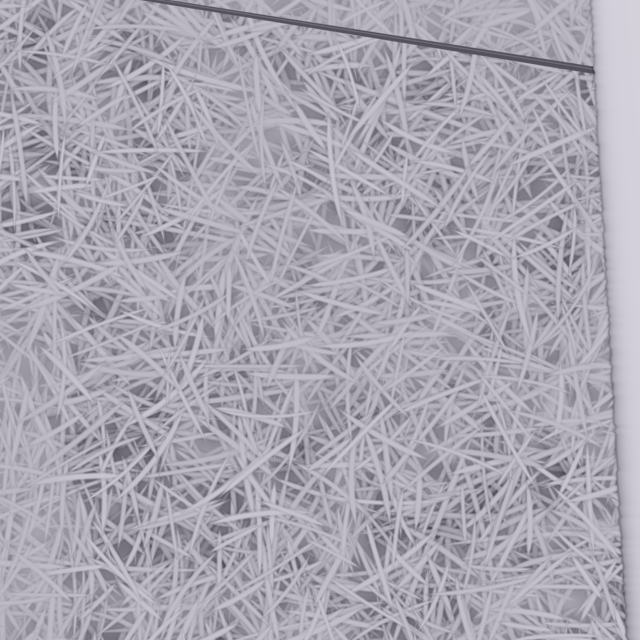
Write a Shadertoy shader that draws this texture.

```glsl
#define LAYERS 11
#define STRANDS 3
#define CELL 0.11
#define HALF_WIDTH 0.0037
#define SOFTNESS 0.0023
#define SHADOW 0.1
#define HOLE_TONE 0.5
#define DEEP_TONE 0.56
#define TOP_TONE 0.765
#define WALL_TONE 0.83
#define GROOVE_TONE 0.33

vec4 hash4(vec3 p) {
    vec4 q = fract(p.xyzx * vec4(0.1031, 0.1030, 0.0973, 0.1099));
    q += dot(q, q.wzxy + 33.33);
    return fract((q.xxyz + q.yzzw) * q.zywx);
}

float valueNoise(vec2 p) {
    vec2 cell = floor(p), f = fract(p);
    f = f * f * (3.0 - 2.0 * f);
    float low = mix(hash4(vec3(cell, 91.0)).x,
                    hash4(vec3(cell + vec2(1, 0), 91.0)).x, f.x);
    float high = mix(hash4(vec3(cell + vec2(0, 1), 91.0)).x,
                     hash4(vec3(cell + vec2(1, 1), 91.0)).x, f.x);
    return mix(low, high, f.y);
}

// Distance to a slightly bent strand, and position from middle 0 to tip 1
vec2 strandCoords(vec2 p, float angle, float halfLength, float bend) {
    float c = cos(angle), s = sin(angle);
    vec2 q = vec2(c * p.x + s * p.y, c * p.y - s * p.x);
    q.y += bend * q.x * q.x;
    float d = length(vec2(max(abs(q.x) - halfLength, 0.0), q.y));
    return vec2(d, abs(q.x) / halfLength);
}

// Paint one layer of scattered strands over the tone below
float paintLayer(vec2 p, float tone, int layer) {
    float depth = float(layer) / float(LAYERS - 1);
    float cellSize = layer % 4 == 3 ? CELL * 2.2 : CELL;
    vec2 home = floor(p / cellSize);
    float layerTone = mix(DEEP_TONE, TOP_TONE, sqrt(depth));
    for (int y = -1; y <= 1; y++)
    for (int x = -1; x <= 1; x++) {
        vec2 cell = home + vec2(x, y);
        float bundleAngle = 6.2832 * hash4(vec3(cell, float(layer) + 60.0)).x;
        for (int k = 0; k < STRANDS; k++) {
            float id = float(layer * STRANDS + k) + 1.0;
            vec4 place = hash4(vec3(cell, id));
            vec4 form = hash4(vec3(cell + 17.0, id + 101.0));
            vec2 centre = (cell + place.xy) * cellSize;
            float halfLength = cellSize * mix(0.38, 0.87, place.z);
            float angle = bundleAngle + (place.w - 0.5) * 2.2;
            float bend = (form.x - 0.5) * 0.35 / cellSize;
            vec2 strand = strandCoords(p - centre, angle, halfLength, bend);
            float d = strand.x;
            float taper = 1.0 - 0.65 * smoothstep(0.5, 1.0, strand.y);
            float w = HALF_WIDTH * mix(0.7, 1.25, form.y) * taper;
            if (d > w * 2.5 + SOFTNESS) continue;
            tone *= 1.0 - SHADOW * (1.0 - smoothstep(w * 0.5, w * 2.5, d));
            float body = layerTone + (form.z - 0.5) * 0.04;
            body -= 0.025 * smoothstep(0.2 * w, w, d);
            float cover = 1.0 - smoothstep(w - SOFTNESS, w + SOFTNESS, d);
            float fade = 1.0 - 0.7 * smoothstep(0.75, 1.05, strand.y);
            tone = mix(tone, body, cover * fade);
        }
    }
    return tone;
}

float woodWool(vec2 p) {
    float tone = HOLE_TONE;
    for (int i = 0; i < LAYERS; i++) tone = paintLayer(p, tone, i);
    return tone;
}

void mainImage(out vec4 fragColor, in vec2 fragCoord) {
    vec2 uv = fragCoord / iResolution.xy;

    // Sloping joint between the two boards
    float joint = uv.y - (1.0386 - 0.16 * uv.x);
    float upper = step(0.0, joint);
    float tone = woodWool(uv + 5.0 + upper * vec2(3.7, 1.3));

    // Clusters of deeper and shallower gaps
    float clusters = 0.6 * valueNoise(uv * 17.0 + 9.0) + 0.4 * valueNoise(uv * 34.0);
    tone = 0.755 - (0.755 - tone) * mix(0.4, 1.6, clusters);

    // Pale matted patches, strongest on the left and on the upper board
    float patches = smoothstep(0.35, 0.8, valueNoise(uv * 5.0 + 3.0));
    float matted = patches * mix(0.5, 0.1, uv.x) + 0.35 * upper;
    tone = mix(tone, 0.715, clamp(matted, 0.0, 0.6));

    // Groove with a faint lighter lip inside
    float grooveHalf = mix(0.0028, 0.0058, uv.x);
    float groove = 1.0 - smoothstep(grooveHalf - 0.0012, grooveHalf + 0.0015, abs(joint));
    float lip = 1.0 - smoothstep(0.0, 0.002, abs(joint - 0.3 * grooveHalf));
    tone = mix(tone, GROOVE_TONE + 0.1 * lip, groove);

    // Wall beyond the rough right edge, with the shadow of the board
    float rough = (valueNoise(vec2(2.0, uv.y * 150.0)) - 0.5) * 0.003;
    float side = uv.x - mix(0.979, 0.922, uv.y) + rough;
    float wallShadow = exp(-max(side, 0.0) / mix(0.014, 0.009, uv.y));
    float wall = WALL_TONE - mix(0.3, 0.17, uv.y) * wallShadow;
    tone = mix(tone, wall, smoothstep(-0.0015, 0.0015, side));
    float rim = side / 0.0025;
    tone -= 0.1 * exp(-rim * rim);

    fragColor = vec4(tone + vec3(0.0, -0.012, 0.03), 1.0);
}
```
